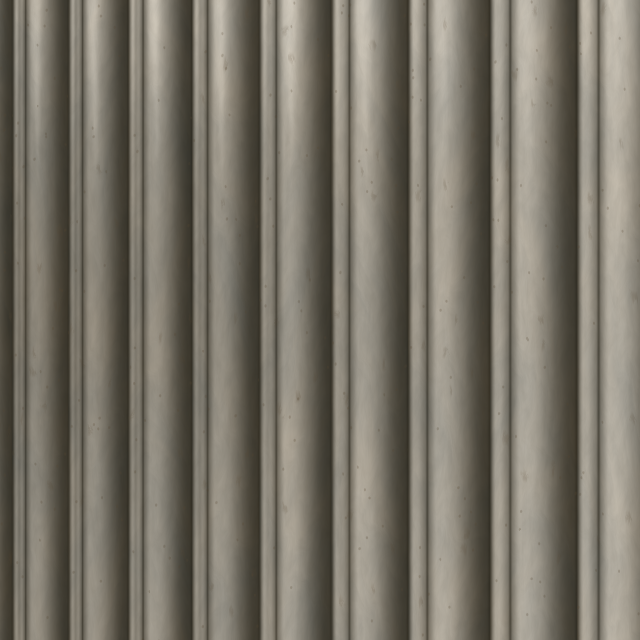
Give the GLSL for this texture, as a Shadertoy shader.

```glsl
// Weathered stone fluting: wide rounded columns and slim ribs that widen to the right.
#define FIRST_RIB 0.0195   // left edge of the first rib
#define SPREAD 1.346       // scale of the geometric spacing
#define GROWTH 1.065       // width ratio between neighbouring repeats
#define RIB 0.242          // share of a repeat taken by the rib
#define SEAM 0.02          // half width of the dark joints
#define GLOSS 0.20         // strength of the highlights near the top
#define MOTTLE 0.045       // strength of the cloudy staining
#define GRAIN 0.026        // strength of the fine surface grain
#define WEAR 0.15          // strength of pits and brown marks
#define SHADOW_COLOR vec3(0.19, 0.175, 0.135)
#define STONE_COLOR vec3(0.74, 0.715, 0.665)
#define STAIN_COLOR vec3(0.33, 0.27, 0.19)

vec2 hash2(vec2 p) {
    vec3 q = fract(p.xyx * vec3(0.1031, 0.1030, 0.0973));
    q += dot(q, q.yzx + 33.33);
    return fract((q.xx + q.yz) * q.zy);
}

// Rotated, warped sine layers, roughly -1 to 1.
float layeredSines(vec2 p) {
    float sum = 0.0, amp = 0.5;
    for (int i = 0; i < 5; i++) {
        p += 0.8 * sin(p.yx * 0.7 + float(i) * 2.1);
        sum += amp * sin(p.x) * sin(p.y + 1.3);
        p = mat2(1.3, 1.2, -1.2, 1.3) * p + 3.7;
        amp *= 0.68;
    }
    return sum;
}

// Nearest cell point: x is its distance, y its random value.
vec2 cellular(vec2 p) {
    vec2 cell = floor(p), best = vec2(9.0, 0.0);
    for (int j = -1; j <= 1; j++)
    for (int i = -1; i <= 1; i++) {
        vec2 id = cell + vec2(i, j);
        float d = length(id + hash2(id) - p);
        if (d < best.x) best = vec2(d, hash2(id + 71.0).x);
    }
    return best;
}

float bump(float x, float center, float width) {
    float d = (x - center) / width;
    return exp(-d * d);
}

// Lit from the left: quick rise, broad crest, long fall into shadow.
float columnLight(float u) {
    float rise = mix(0.55, 1.0, smoothstep(0.0, 0.16, u));
    return rise * mix(0.84, 0.10, smoothstep(0.22, 0.98, u));
}

// Slim half round with a shallow groove along its middle.
float ribLight(float u, float groove) {
    float body = 0.30 + 0.48 * smoothstep(0.0, 0.32, u) * (1.0 - 0.65 * smoothstep(0.45, 1.0, u));
    return body - groove * bump(u, 0.50, 0.11) + 0.6 * groove * bump(u, 0.74, 0.10);
}

void mainImage(out vec4 fragColor, in vec2 fragCoord) {
    vec2 uv = fragCoord / iResolution.xy;

    // Geometric spacing: index of the repeat and position inside it.
    float k = log(1.0 + (uv.x - FIRST_RIB) / SPREAD) / log(GROWTH);
    float id = floor(k), f = k - id;
    float u = (f - RIB) / (1.0 - RIB);
    float tone = hash2(vec2(id, 5.0)).x - 0.5;

    // Profile, with softened steps and dark joints.
    float rib = ribLight(f / RIB, 0.15 * (1.0 - smoothstep(0.1, 0.75, uv.x)));
    float onColumn = smoothstep(RIB - 0.012, RIB + 0.012, f);
    float light = mix(rib, columnLight(clamp(u, 0.0, 1.0)), onColumn);
    light *= 1.0 - 0.72 * bump(min(f, 1.0 - f), 0.0, SEAM);
    light *= 1.0 - 0.55 * bump(f, RIB, SEAM * 0.8);

    // Light across the wall, with a dim band at middle height on the left.
    light *= mix(0.87, 1.13, smoothstep(0.0, 1.0, uv.x)) + 0.05 * tone;
    light *= 1.0 - 0.13 * bump(uv.y, 0.48, 0.24) * (1.0 - uv.x);
    light *= 1.0 + 0.10 * smoothstep(0.72, 1.0, uv.y);

    // Tapering highlights at the top.
    float top = smoothstep(0.72 + 0.06 * tone, 1.0, uv.y);
    float streak = bump(u, 0.29 - 0.05 * top, 0.04 + 0.10 * top) * onColumn;
    float ribStreak = 0.5 * bump(f / RIB, 0.35, 0.18);
    light += GLOSS * sqrt(top) * (streak + ribStreak) * (1.0 - 0.8 * smoothstep(0.45, 0.8, uv.x));

    // Staining and grain, drawn out along the columns.
    vec2 q = uv + vec2(0.0, id * 0.37);
    float cloud = layeredSines(q * vec2(30.0, 11.0));
    float grain = layeredSines(q * vec2(190.0, 75.0) + 2.0 * cloud);
    float brush = layeredSines(q * vec2(120.0, 14.0) + 9.0);
    light += (MOTTLE * cloud + GRAIN * (grain + brush)) * (0.35 + light);

    // Sparse pits and short brown marks.
    vec2 pit = cellular(q * vec2(85.0, 60.0) + 0.25 * cloud);
    vec2 mark = cellular(q * vec2(42.0, 16.0) + 0.22 * vec2(grain, cloud));
    float worn = smoothstep(0.22, 0.06, pit.x) * step(0.94, pit.y);
    worn += 0.7 * smoothstep(0.20, 0.03, mark.x) * step(0.86, mark.y);

    vec3 color = mix(SHADOW_COLOR, STONE_COLOR, clamp(light, -0.15, 1.15));
    color = mix(color, STAIN_COLOR, WEAR * worn * 1.6);
    color += vec3(0.008, 0.0, -0.008) * cloud;
    fragColor = vec4(clamp(color, 0.0, 1.0), 1.0);
}
```
